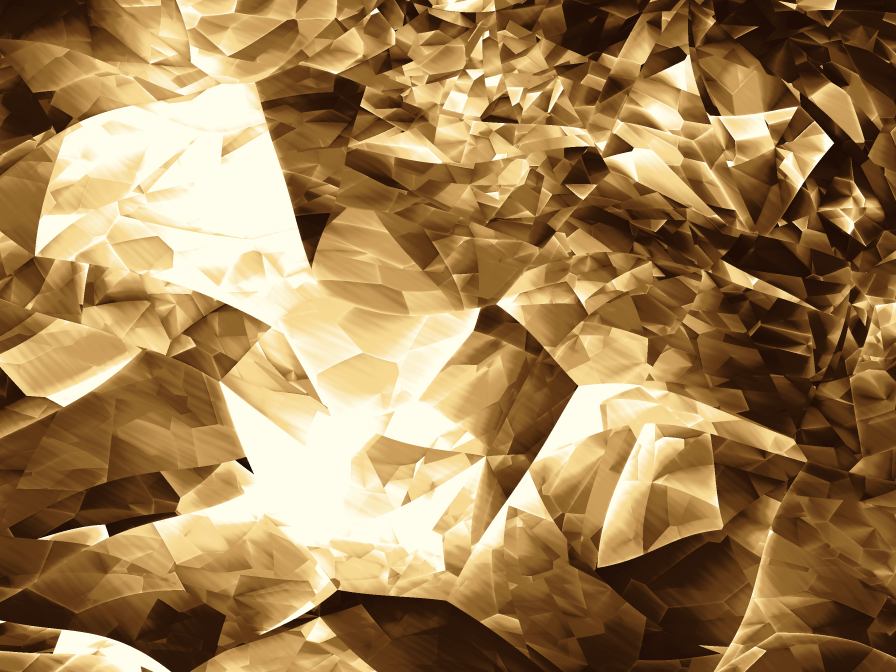
Give the GLSL for this texture, as a Shadertoy shader.

```glsl
#define TAU 6.2831853
#define FOLD_SCALE 2.7      // large folds per canvas height
#define FOLD_DEPTH 0.95
#define CREASE_DEPTH 0.62
#define WRINKLE_DEPTH 0.24
#define CRUMPLE_DEPTH 0.65  // extra wrinkling toward the upper right
#define RIDGE_GLINT 1.3
#define GRAIN_DEPTH 0.09
#define LIGHT_POS vec2(0.45, 0.57)
#define LIGHT_GAIN 1.8
#define CONTRAST 2.15
#define SAMPLES 3

vec2 hash2(vec2 p) {
    vec3 q = fract(p.xyx * vec3(0.1031, 0.1030, 0.0973));
    q += dot(q, q.yzx + 33.33);
    return fract((q.xx + q.yz) * q.zy);
}

mat2 rotation(float a) {
    return mat2(cos(a), sin(a), -sin(a), cos(a));
}

float gradientDot(vec2 cell, vec2 offset) {
    float a = TAU * hash2(cell + 71.0).x;
    return dot(vec2(cos(a), sin(a)), offset);
}

float gradientNoise(vec2 p) {
    vec2 i = floor(p), f = p - i;
    vec2 u = f * f * f * (f * (f * 6.0 - 15.0) + 10.0);
    vec2 e = vec2(1.0, 0.0);
    return 1.4 * mix(
        mix(gradientDot(i, f), gradientDot(i + e, f - e), u.x),
        mix(gradientDot(i + e.yx, f - e.yx), gradientDot(i + 1.0, f - 1.0), u.x), u.y);
}

// Polygonal patches of foil, each a fan of conical facets around an apex
float facets(vec2 p, float seed, out vec2 facetKey) {
    vec2 base = floor(p), id = base, toSite = vec2(0.0);
    float nearest = 9.0, second = 9.0;
    for (int j = -1; j <= 1; j++)
    for (int i = -1; i <= 1; i++) {
        vec2 cell = base + vec2(i, j);
        vec2 d = p - cell - 0.05 - 0.9 * hash2(cell + seed);
        float dist = dot(d, d);
        if (dist < nearest) {
            second = nearest;
            nearest = dist;
            id = cell;
            toSite = d;
        } else second = min(second, dist);
    }
    vec2 shape = hash2(id + seed + 17.0);
    vec2 tilt = hash2(id + seed + 43.0) - 0.5;
    vec2 fromApex = toSite - 0.9 * (shape - 0.5);

    // Unevenly wide sectors; tone is constant along each ray
    float turn = atan(fromApex.y, fromApex.x) / TAU + 0.5;
    turn = fract(turn + 0.09 * sin(TAU * (turn + shape.y)) + shape.x);
    float count = 4.0 + floor(5.0 * shape.y);
    float sector = floor(turn * count), along = fract(turn * count);
    vec2 key = id * 3.0 + seed + 5.0;
    float tone = hash2(key + sector * 11.0).x;
    float nextTone = hash2(key + mod(sector + 1.0, count) * 11.0).x;
    float tones = mix(tone, nextTone, along * (0.5 + 0.5 * shape.x));
    facetKey = hash2(key + sector * 11.0 + 7.0);

    // Edges roll over softly and end in a thin glint
    float edge = sqrt(second) - sqrt(nearest);
    float roll = 1.6 * tilt.y * exp(-edge * 7.0);
    float glint = exp(-edge * 45.0) * (tilt.x + 0.15);
    return 2.0 * tones - 1.0 + 1.8 * dot(toSite, tilt) + roll + RIDGE_GLINT * glint;
}

// Broad glow with dark corners and drifting reflections
float lighting(vec2 p, float aspect) {
    vec2 q = p - LIGHT_POS * vec2(aspect / 1.3333, 1.0);
    float glow = exp(-q.x * q.x / 0.34 - q.y * q.y / 0.20);
    vec2 c = abs(p / vec2(aspect, 1.0) - 0.5) * 2.0;
    float corner = smoothstep(0.5, 1.0, c.x * c.y);
    return LIGHT_GAIN * (glow - 0.46) - 0.7 * corner + 0.7 * gradientNoise(p * 2.3 + 4.0);
}

// Each finer layer restarts inside every facet of the coarser one
float foilTone(vec2 p, float aspect) {
    vec2 bend = vec2(gradientNoise(p * 2.6), gradientNoise(p * 2.6 + 31.0));
    vec2 w = (p + 0.08 * bend) * vec2(0.85, 1.2);
    float crumple = smoothstep(0.75, 1.3, p.x * 0.8 / aspect + p.y * 0.8);
    vec2 fold, crease, wrinkle;
    float tone = lighting(p, aspect);
    tone += FOLD_DEPTH * (1.0 - 0.5 * crumple)
          * facets(rotation(0.45) * w * FOLD_SCALE + 20.0, 3.0, fold);
    float rough = mix(0.5, 1.5, fold.x);
    tone += CREASE_DEPTH * rough
          * facets(rotation(-0.6) * w * FOLD_SCALE * 2.2 + 50.0 + 9.0 * fold, 29.0, crease);
    rough *= mix(0.3, 1.7, crease.y);
    tone += (WRINKLE_DEPTH * rough + CRUMPLE_DEPTH * crumple)
          * facets(rotation(1.1) * w * FOLD_SCALE * 5.2 + 90.0 + 9.0 * crease, 61.0, wrinkle);

    // Fine brushed grain, slanted by the fold it lies on
    vec2 brushed = rotation(0.3 + 0.6 * fold.y) * p;
    tone += GRAIN_DEPTH * gradientNoise(brushed * vec2(12.0, 140.0));
    return 1.0 / (1.0 + exp(-CONTRAST * (tone - 0.06)));
}

// Gold ramp, each stop centred on its share of the surface
vec3 gold(float tone) {
    vec3 color = mix(vec3(0.12, 0.05, 0.02), vec3(0.17, 0.085, 0.03), smoothstep(0.0, 0.07, tone));
    color = mix(color, vec3(0.38, 0.22, 0.08), smoothstep(0.07, 0.19, tone));
    color = mix(color, vec3(0.57, 0.40, 0.17), smoothstep(0.19, 0.39, tone));
    color = mix(color, vec3(0.80, 0.62, 0.36), smoothstep(0.41, 0.62, tone));
    color = mix(color, vec3(0.97, 0.85, 0.57), smoothstep(0.63, 0.81, tone));
    return mix(color, vec3(1.0, 0.995, 0.93), smoothstep(0.82, 0.93, tone));
}

void mainImage(out vec4 fragColor, in vec2 fragCoord) {
    float aspect = iResolution.x / iResolution.y;
    vec3 sum = vec3(0.0);
    for (int j = 0; j < SAMPLES; j++)
    for (int i = 0; i < SAMPLES; i++) {
        vec2 jitter = (vec2(i, j) + 0.5) / float(SAMPLES) - 0.5;
        sum += gold(foilTone((fragCoord + jitter) / iResolution.y, aspect));
    }
    fragColor = vec4(sum / float(SAMPLES * SAMPLES), 1.0);
}
```
